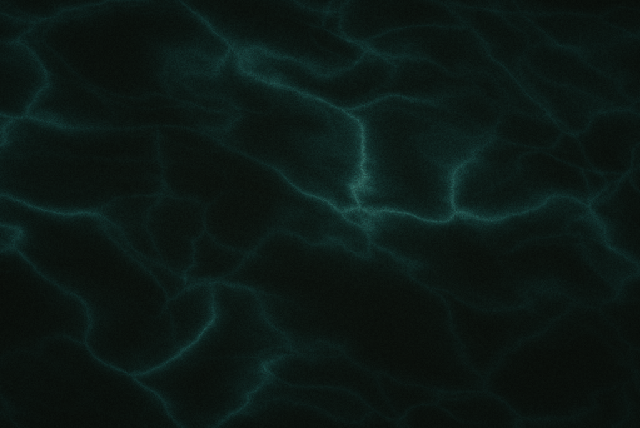
A Shadertoy shader for this texture:

```glsl
#define CELL_SCALE vec2(2.6, 4.2)
#define BRANCH_SCALE vec2(3.6, 7.0)
#define WISP_SCALE vec2(2.2, 5.6)
#define WARP 1.15
#define CORE_WIDTH 0.040
#define HALO_WIDTH 0.17
#define WISP_LIGHT 0.17
#define GRAIN 0.22
#define GRAIN_ROWS 342.0
#define DEEP vec3(0.046, 0.069, 0.051)
#define TEAL vec3(0.035, 0.300, 0.318)
#define GLINT vec3(0.240, 0.180, 0.120)

// Hashes
float hash1(vec2 p) {
    vec3 q = fract(p.xyx * 0.1031);
    q += dot(q, q.yzx + 33.33);
    return fract((q.x + q.y) * q.z);
}

vec2 hash2(vec2 p) {
    return vec2(hash1(p + 17.0), hash1(p + 91.0));
}

// Smooth value noise and its octaves
float noise(vec2 p) {
    vec2 i = floor(p), f = fract(p);
    f = f * f * f * (f * (f * 6.0 - 15.0) + 10.0);
    vec2 e = vec2(0.0, 1.0);
    return mix(mix(hash1(i), hash1(i + e.yx), f.x),
               mix(hash1(i + e.xy), hash1(i + e.yy), f.x), f.y);
}

float fbm(vec2 p) {
    float sum = 0.0, amp = 0.5;
    for (int i = 0; i < 5; i++) {
        sum += amp * (noise(p) - 0.5);
        p = mat2(1.6, 1.2, -1.2, 1.6) * p + 7.3;
        amp *= 0.42;
    }
    return sum;
}

vec2 warp(vec2 p) {
    return vec2(fbm(p + 3.1), fbm(p + 41.7));
}

// Distance to the nearest border between scattered cells
float cellBorder(vec2 p) {
    vec2 cell = floor(p), f = fract(p);
    vec2 nearest = vec2(0.0), nearestCell = vec2(0.0);
    float best = 8.0;
    for (int y = -1; y <= 1; y++)
    for (int x = -1; x <= 1; x++) {
        vec2 o = vec2(x, y);
        vec2 r = o + hash2(cell + o) - f;
        if (dot(r, r) < best) {
            best = dot(r, r);
            nearest = r;
            nearestCell = o;
        }
    }
    float border = 8.0;
    for (int y = -2; y <= 2; y++)
    for (int x = -2; x <= 2; x++) {
        vec2 o = nearestCell + vec2(x, y);
        vec2 r = o + hash2(cell + o) - f;
        vec2 gap = r - nearest;
        if (dot(gap, gap) > 0.0001)
            border = min(border, dot(0.5 * (r + nearest), normalize(gap)));
    }
    return border;
}

// Bright core with a soft halo around a line
float glow(float d) {
    return 0.46 * exp(-d / CORE_WIDTH) + 0.30 * exp(-d / HALO_WIDTH);
}

// Thin bright line along the middle level of a noise field
float wisp(vec2 p, float sharpness) {
    return pow(1.0 - abs(2.0 * noise(p) - 1.0), sharpness);
}

void mainImage(out vec4 fragColor, in vec2 fragCoord) {
    vec2 p = fragCoord / iResolution.y;
    vec2 centred = fragCoord / iResolution.xy - vec2(0.49, 0.54);
    vec2 slanted = p + vec2(0.0, 0.24 * p.x);

    // Main veins along warped cell borders
    vec2 q = slanted * CELL_SCALE;
    vec2 bend = warp(q * 1.2);
    float strength = mix(0.25, 1.1, smoothstep(0.15, 0.85, noise(q * 0.9 + 23.0)));
    float light = strength * glow(cellBorder(q + WARP * bend + 5.0));

    // Finer, weaker branches
    vec2 b = slanted * BRANCH_SCALE + 1.5 * bend;
    float branchPatch = smoothstep(0.25, 0.85, noise(b * 0.6 + 47.0));
    light += 0.42 * branchPatch * glow(cellBorder(b + 0.6 * warp(b) + 19.0));

    // Faint wisps, stretched sideways
    vec2 w = slanted * WISP_SCALE + 1.6 * bend;
    float wispPatch = smoothstep(0.15, 0.75, noise(w * 0.7 + 61.0));
    light += WISP_LIGHT * wispPatch * (wisp(w + 12.0, 7.0) + 0.6 * wisp(w * 1.7 + 34.0, 6.0));

    // Light fades towards the rim
    float vignette = exp(-3.2 * dot(centred, centred));
    light *= vignette;

    // Colour and fine grain
    vec3 color = DEEP * mix(0.75, 1.0, vignette) + TEAL * light;
    color += GLINT * light * light * light;
    vec2 speck = floor(p * GRAIN_ROWS);
    float grain = hash1(speck) + hash1(speck + 211.0) - 1.0;
    color *= 1.0 + GRAIN * grain;

    fragColor = vec4(color, 1.0);
}
```
